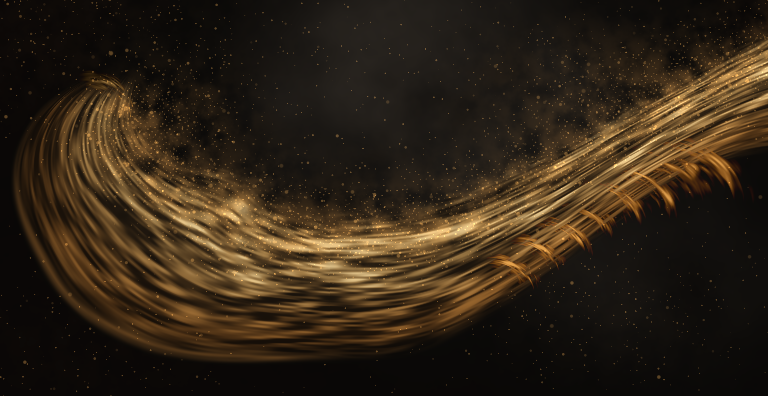
Give the GLSL for this background, as a Shadertoy shader.

```glsl
// A sweeping ribbon of golden strands with drifting dust over dark smoke.

const vec3 INK = vec3(0.030, 0.026, 0.022);
const vec3 SMOKE = vec3(0.175, 0.158, 0.138);
const vec3 SHADOW = vec3(0.085, 0.066, 0.045);
const vec3 UMBER = vec3(0.27, 0.20, 0.11);
const vec3 GOLD = vec3(0.55, 0.43, 0.25);
const vec3 PALE = vec3(0.88, 0.77, 0.55);
const vec3 BRONZE = vec3(1.08, 0.90, 0.66);
const vec2 HUB = vec2(0.833, 0.747); // centre of the left-hand turn

float hash(vec2 p) {
    return fract(sin(dot(p, vec2(127.1, 311.7))) * 43758.5);
}

float noise(vec2 p) {
    vec2 i = floor(p), f = fract(p);
    f = f * f * (3.0 - 2.0 * f);
    float low = mix(hash(i), hash(i + vec2(1, 0)), f.x);
    float high = mix(hash(i + vec2(0, 1)), hash(i + vec2(1, 1)), f.x);
    return mix(low, high, f.y);
}

float fbm(vec2 p) {
    float sum = 0.0, gain = 0.5;
    for (int i = 0; i < 5; i++) {
        sum += gain * noise(p);
        p = mat2(1.6, 1.2, -1.2, 1.6) * p + 7.3;
        gain *= 0.5;
    }
    return sum;
}

float glow(vec2 p, vec2 centre, vec2 size) {
    vec2 q = (p - centre) / size;
    return exp(-dot(q, q));
}

// Ribbon space: x along the strands, y from inner (0) to outer edge (1),
// z the local width, w the fade at the curled end.
vec4 ribbonSpace(vec2 p) {
    vec2 d = vec2(p.x - HUB.x, HUB.y - p.y);
    if (d.x > 0.0) {
        float v = d.x - 0.28;
        float inner = 0.31 - 0.285 * (v + sqrt(v * v + 0.03));
        float outer = 0.657 - 0.53 * smoothstep(0.10, 1.15, d.x);
        return vec4(d.x, (d.y - inner) / (outer - inner), outer - inner, 1.0);
    }
    float a = atan(-d.x, d.y);
    float curl = clamp((a - 1.1) / 0.6, 0.0, 1.0);
    float inner = 0.297 + 0.19 * smoothstep(0.7, 1.5, a);
    float outer = 0.657 + 0.18 * smoothstep(0.0, 1.0, a) - 0.26 * curl * curl * curl;
    float fade = 1.0 - smoothstep(1.50, 1.70, a);
    return vec4(-0.6 * a, (length(d) - inner) / (outer - inner), outer - inner, fade);
}

// Lens-shaped streaks at three widths, crossing at slight angles.
float strands(float s, float t) {
    float broad = noise(vec2(s * 5.0 + 4.0, (t - 0.20 * s) * 10.0));
    float middle = noise(vec2(s * 12.0 + 9.0, (t + 0.12 * s) * 32.0));
    float fine = noise(vec2(s * 17.0, (t - 0.15 * s) * 66.0));
    return smoothstep(0.24, 1.0, 0.32 * broad + 0.40 * middle + 0.38 * fine);
}

// A drooping fan of hairs, curving over from the left down to the right.
float plume(vec2 p, vec2 centre, vec2 size) {
    vec2 q = (p - centre) / size;
    float r = length(q), a = atan(q.y, q.x);
    float rim = 1.0 + 0.16 * (noise(vec2(a * 5.0, size.x * 90.0)) - 0.5);
    float ring = smoothstep(0.40, 0.85, r) * (1.0 - smoothstep(rim - 0.15, rim + 0.04, r));
    float tip = 0.5 * noise(vec2(r * 30.0, size.x * 50.0));
    float arc = smoothstep(tip - 0.2, tip + 0.35, a) * (1.0 - smoothstep(1.1, 2.0, a));
    return ring * arc * strands(a * 0.25 + size.x * 20.0, r * 0.6);
}

// Scattered round flecks, one candidate per cell.
float flecks(vec2 p, float cell, float amount) {
    vec2 id = floor(p / cell), f = fract(p / cell);
    vec2 seat = 0.3 + 0.4 * vec2(hash(id + 3.1), hash(id + 8.7));
    float radius = mix(0.14, 0.28, hash(id + 5.3));
    float disc = 1.0 - smoothstep(radius * 0.4, radius, length(f - seat));
    return disc * step(hash(id), amount) * mix(0.2, 1.0, hash(id + 1.9));
}

vec3 metal(float v) {
    vec3 c = mix(SHADOW, UMBER, smoothstep(0.0, 0.28, v));
    c = mix(c, GOLD, smoothstep(0.22, 0.62, v));
    return mix(c, PALE, smoothstep(0.55, 1.0, v));
}

void mainImage(out vec4 fragColor, in vec2 fragCoord) {
    vec2 p = fragCoord / iResolution.y;
    p.x *= 1.9394 * iResolution.y / iResolution.x;

    // Smoky backdrop
    float mist = glow(p, vec2(1.05, 0.78), vec2(0.42, 0.38))
               + 0.40 * glow(p, vec2(1.65, 0.35), vec2(0.38, 0.28));
    vec3 color = INK + SMOKE * mist * (0.1 + 1.1 * fbm(p * 4.0 + 2.0));

    // Ribbon body, with ragged edges and a brighter middle
    vec4 rib = ribbonSpace(p);
    float s = rib.x, t = rib.y + 0.025 * (noise(vec2(s * 5.0, rib.y * 4.0)) - 0.5);
    float ragged = t + 0.2 * (fbm(p * 28.0) - 0.5);
    float body = smoothstep(-0.08, 0.14, ragged) * (1.0 - smoothstep(0.80, 1.03, t)) * rib.w;
    float core = exp(-pow((t - 0.38) / 0.33, 2.0));
    float curled = 1.0 - smoothstep(-0.95, -0.45, s);
    float sheen = mix(0.52, 0.98, core) * (1.0 - 0.25 * curled) + 0.15 * smoothstep(0.3, 0.8, s);
    float light = strands(s, t) * sheen + 0.04 * core;
    vec3 tint = mix(vec3(1.0), BRONZE, smoothstep(0.35, 0.95, t));
    color = mix(color, metal(light) * tint, body);

    // Bronze crescent along the outer left rim
    float crescent = smoothstep(-0.95, -0.6, s) * (1.0 - smoothstep(-0.25, 0.08, s));
    float rim = exp(-pow((t - 0.97) / 0.024, 2.0)) * crescent;
    color += GOLD * BRONZE * rim * (0.2 + 0.5 * noise(vec2(s * 9.0, t * 40.0)));

    // Drooping fans along the lower right edge, and the hook at the left
    for (int i = 0; i < 8; i++) {
        float k = float(i) / 7.0;
        vec2 size = vec2(0.13, 0.10) + vec2(0.11, 0.08) * k * k;
        vec2 centre = mix(vec2(1.24, 0.26), vec2(1.67, 0.485), k);
        centre.y += 0.035 * sin(3.14 * k);
        color = max(color, metal(plume(p, centre, size)) * BRONZE - 0.055);
    }
    color = max(color, metal(0.8 * plume(p, vec2(0.23, 0.70), vec2(0.12))) - 0.055);

    // Dust haze and flecks, thickest above the inner edge
    float above = max(-rib.y * rib.z, 0.0);
    float dust = exp(-above / 0.065) * rib.w * (1.0 - smoothstep(0.1, 0.6, rib.y));
    dust += 0.75 * glow(p, vec2(0.42, 0.69), vec2(0.18, 0.11));
    dust += 0.55 * glow(p, vec2(1.58, 0.78), vec2(0.32, 0.14));
    float sparse = 0.25 * glow(p, vec2(0.25, 0.92), vec2(0.45, 0.22))
                 + 0.12 * glow(p, vec2(0.15, 0.12), vec2(0.4, 0.2))
                 + 0.16 * glow(p, vec2(1.55, 0.2), vec2(0.35, 0.2));
    float haze = (dust + 0.5 * sparse) * smoothstep(0.15, 0.8, fbm(p * 26.0));
    color += vec3(0.25, 0.17, 0.08) * haze * 0.85;
    for (int i = 0; i < 4; i++) {
        float k = float(i);
        vec2 q = mat2(0.8, 0.6, -0.6, 0.8) * p + k * 3.7;
        float amount = (0.8 * dust + sparse + 0.012) / (1.0 + 1.6 * k);
        color += vec3(0.46, 0.33, 0.16) * flecks(q, 0.011 + 0.006 * k, amount) * 0.75;
    }

    fragColor = vec4(clamp(color, 0.0, 1.0), 1.0);
}
```
